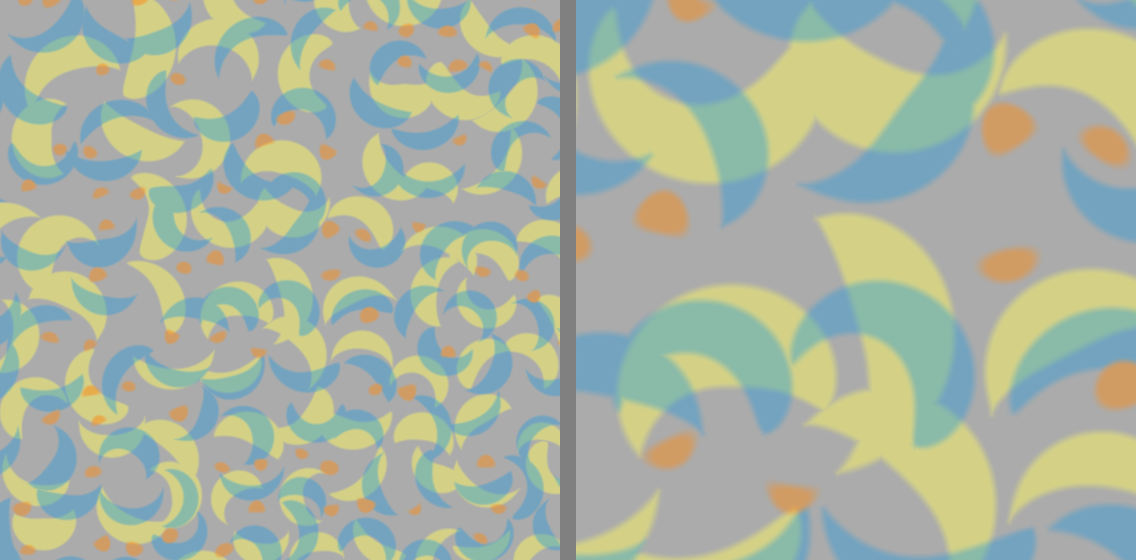
Left, the full canvas; right, a detail of the centre.
Write a Shadertoy shader that draws this pattern.

```glsl
// Scattered translucent yellow and blue crescents with small orange dots on grey.

const vec3 GREY          = vec3(0.67, 0.67, 0.67);
const vec3 YELLOW        = vec3(0.83, 0.82, 0.53);
const vec3 BLUE          = vec3(0.45, 0.64, 0.75);
const vec3 GREEN         = vec3(0.54, 0.73, 0.66);  // blue over yellow
const vec3 ORANGE        = vec3(0.82, 0.61, 0.39);
const vec3 BRIGHT_ORANGE = vec3(0.91, 0.67, 0.30);  // orange over yellow

const float EDGE          = 0.0032;  // half width of the soft edges
const float YELLOW_CELL   = 0.19;    // cell size at the upper left corner
const float BLUE_CELL     = 0.135;
const float DOT_CELL      = 0.07;
const float YELLOW_SHRINK = 0.25;    // how fast cells shrink to the lower right
const float BLUE_SHRINK   = 0.10;
const vec2  YELLOW_WIDTH  = vec2(0.14, 0.24);  // half width range, in cells
const vec2  BLUE_WIDTH    = vec2(0.12, 0.20);
const vec2  ARC_RADIUS    = vec2(0.38, 0.66);
const vec2  ARC_LENGTH    = vec2(1.15, 1.60);
const vec2  DOT_RADIUS    = vec2(0.0115, 0.0175);
const float DOT_CLEARANCE = 0.004;
const float STRAY_DOTS    = 0.10;    // share of dots allowed on yellow
const float CELL_JITTER   = 0.5;
const float TAU           = 6.2831853;

vec4 hash4(vec2 p) {
    vec4 q = fract(p.xyxy * vec4(0.1031, 0.1030, 0.0973, 0.1099));
    q += dot(q, q.wzxy + 33.33);
    return fract((q.xxyz + q.yzzw) * q.zywx);
}

mat2 rotation(float angle) {
    float c = cos(angle), s = sin(angle);
    return mat2(c, -s, s, c);
}

float pick(vec2 range, float t) { return mix(range.x, range.y, t); }

float coverage(float d) { return 1.0 - smoothstep(-EDGE, EDGE, d); }

// Arc bulging along +x whose width tapers to both tips.
float crescent(vec2 p, float radius, float halfAngle, float width, float bluntness, float skew) {
    p.x += 0.8 * radius;
    float t = atan(p.y, p.x) / halfAngle;
    float span = halfAngle * radius;
    float body = max(1.0 - t * t, 0.0);
    float halfWidth = width * pow(body + 1e-5, bluntness) * (1.0 + skew * clamp(t, -1.0, 1.0));
    float slope = 2.0 * width * bluntness * t * pow(max(body, 0.03), bluntness - 1.0) / span;
    float d = (abs(length(p) - radius) - halfWidth) / sqrt(1.0 + slope * slope);
    return max(d, (abs(t) - 1.0) * span);
}

// Distance to one crescent per jittered cell, on a conformally shrinking grid.
float crescentLayer(vec2 p, float cell, float shrink, vec2 widthRange, float seed) {
    vec2 z = p - vec2(0.0, 1.0);
    float a = z.x * z.x - z.y * z.y, b = 2.0 * z.x * z.y;
    vec2 grid = (z + shrink * vec2(a - b, a + b)) / cell;
    float scale = length(vec2(1.0 + 2.0 * shrink * (z.x - z.y), 2.0 * shrink * (z.x + z.y)));
    vec2 home = floor(grid);
    float nearest = 10.0;
    for (int j = -1; j <= 1; j++)
    for (int i = -1; i <= 1; i++) {
        vec2 id = home + vec2(i, j);
        vec4 place = hash4(id + seed);
        vec4 shape = hash4(id + seed + 71.0);
        vec2 q = grid - id - 0.5 - CELL_JITTER * (place.xy - 0.5);
        float angle = TAU * place.z;
        angle += 0.25 * sin(2.0 * angle);  // favours lying crescents
        float radius = pick(ARC_RADIUS, shape.x);
        float halfAngle = 0.5 * pick(ARC_LENGTH, place.w) / radius;
        float width = pick(widthRange, shape.y);
        float d = crescent(rotation(angle) * q, radius, halfAngle, width,
                           mix(0.6, 1.3, shape.z), 0.9 * (shape.w - 0.5));
        nearest = min(nearest, d);
    }
    return nearest * cell / scale;
}

float yellowLayer(vec2 p) {
    return crescentLayer(p, YELLOW_CELL, YELLOW_SHRINK, YELLOW_WIDTH, 37.0);
}

float blueLayer(vec2 p) {
    return crescentLayer(p, BLUE_CELL, BLUE_SHRINK, BLUE_WIDTH, 213.0);
}

// Small ovals, kept mostly where the ground is free.
float dotLayer(vec2 p) {
    vec2 home = floor(p / DOT_CELL);
    float cover = 0.0;
    for (int j = -1; j <= 1; j++)
    for (int i = -1; i <= 1; i++) {
        vec2 id = home + vec2(i, j);
        vec4 rnd = hash4(id + 401.0);
        vec4 shape = hash4(id + 523.0);
        vec2 center = (id + 0.5 + CELL_JITTER * (rnd.xy - 0.5)) * DOT_CELL;
        vec2 q = rotation(1.2 * (rnd.z - 0.5)) * (p - center);
        float radius = pick(DOT_RADIUS, shape.x);
        float aspect = mix(0.55, 0.9, shape.y);
        q.y += 8.0 * (shape.z - 0.5) * q.x * q.x / radius * 0.1;  // slight bend
        float d = (length(q / vec2(1.0, aspect)) - radius) * aspect;
        if (d < EDGE) {
            bool free = blueLayer(center) > DOT_CLEARANCE
                && (rnd.w < STRAY_DOTS || yellowLayer(center) > DOT_CLEARANCE);
            if (free) cover = max(cover, coverage(d));
        }
    }
    return cover;
}

void mainImage(out vec4 fragColor, in vec2 fragCoord) {
    vec2 p = fragCoord / iResolution.y;
    float yellow = coverage(yellowLayer(p));
    float blue = coverage(blueLayer(p));
    vec3 color = mix(mix(GREY, YELLOW, yellow), mix(BLUE, GREEN, yellow), blue);
    color = mix(color, mix(ORANGE, BRIGHT_ORANGE, yellow), dotLayer(p));
    fragColor = vec4(color, 1.0);
}
```
